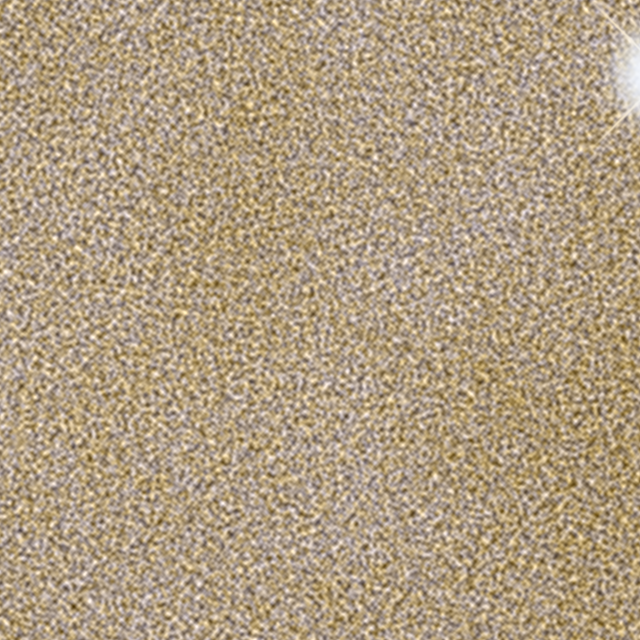
A WebGL 2 fragment shader for this texture:

```glsl
#version 300 es
precision highp float;

#define GRAIN_FREQ 112.0
#define GRAIN_STRETCH vec2(1.3, 0.8)
#define TINT_FREQ 140.0
#define PATCH_FREQ 5.0
#define GRAIN_CONTRAST 0.34
#define TINT_CONTRAST 0.58
#define PATCH_GOLD 0.28
#define PATCH_SHADE 0.07
#define SAND_COLOR vec3(0.692, 0.616, 0.502)
#define GOLD_SHIFT vec3(0.09, 0.0, -0.36)
#define GLINT_CENTER vec2(1.04, 0.883)
#define GLINT_REACH 0.19

uniform vec2 u_resolution;
out vec4 fragColor;

float hash(vec2 p) {
    return fract(sin(dot(p, vec2(12.9898, 78.233))) * 43758.5453);
}

mat2 rotation(float angle) {
    float c = cos(angle), s = sin(angle);
    return mat2(c, s, -s, c);
}

// Smooth value noise, centred on zero
float valueNoise(vec2 p) {
    vec2 cell = floor(p);
    vec2 f = fract(p);
    f = f * f * (3.0 - 2.0 * f);
    float low = mix(hash(cell), hash(cell + vec2(1.0, 0.0)), f.x);
    float high = mix(hash(cell + vec2(0.0, 1.0)), hash(cell + vec2(1.0)), f.x);
    return mix(low, high, f.y) - 0.5;
}

// Slope of a random direction, rising from one lattice corner
float cornerSlope(vec2 cell, vec2 f, vec2 corner) {
    float angle = 6.28318 * hash(cell + corner);
    return dot(vec2(cos(angle), sin(angle)), f - corner);
}

// Gradient noise: even grain size, without broad blotches
float gradientNoise(vec2 p) {
    vec2 cell = floor(p);
    vec2 f = fract(p);
    vec2 w = f * f * f * (f * (f * 6.0 - 15.0) + 10.0);
    float low = mix(cornerSlope(cell, f, vec2(0.0)), cornerSlope(cell, f, vec2(1.0, 0.0)), w.x);
    float high = mix(cornerSlope(cell, f, vec2(0.0, 1.0)), cornerSlope(cell, f, vec2(1.0)), w.x);
    return mix(low, high, w.y);
}

// Broad, cloudy variation
float patches(vec2 p) {
    float sum = 0.0;
    float weight = 0.5;
    for (int octave = 0; octave < 4; octave++) {
        sum += weight * valueNoise(p);
        p = rotation(0.6) * p * 2.1 + 17.3;
        weight *= 0.6;
    }
    return sum;
}

// Short strokes along both diagonals
float grains(vec2 p) {
    vec2 rising = rotation(0.72) * p * GRAIN_FREQ * GRAIN_STRETCH.xx;
    rising.x *= GRAIN_STRETCH.y / GRAIN_STRETCH.x;
    vec2 falling = rotation(-0.85) * p * GRAIN_FREQ * GRAIN_STRETCH.yx;
    return gradientNoise(rising + 31.7) + gradientNoise(falling + 283.1);
}

// Soft glow with crossed diagonal rays: x is the glow, y the rays
vec2 glint(vec2 p) {
    vec2 offset = p - GLINT_CENTER;
    float dist = length(offset);
    vec2 diagonal = rotation(0.785) * offset / 0.0026;
    float glow = 1.0 - smoothstep(0.03, 0.115, dist);
    float rays = exp(-diagonal.x * diagonal.x) + exp(-diagonal.y * diagonal.y);
    rays *= 1.0 - smoothstep(0.11, GLINT_REACH, dist);
    return vec2(glow, min(rays, 1.0));
}

void main() {
    vec2 uv = gl_FragCoord.xy / u_resolution;

    // Gold gathers in a middle band and at the lower right, which is darker
    float corner = smoothstep(0.45, 1.0, uv.x) * (1.0 - smoothstep(0.3, 0.8, uv.y));
    float band = exp(-pow((uv.y - 0.4) * 6.0, 2.0)) * (1.0 - corner);
    float cloud = patches(uv * PATCH_FREQ + 5.2);

    float shade = GRAIN_CONTRAST * grains(uv);
    shade -= PATCH_SHADE * cloud + 0.03 * corner;

    float gold = TINT_CONTRAST * valueNoise(rotation(1.1) * uv * TINT_FREQ + 151.3);
    gold += PATCH_GOLD * cloud + 0.09 * corner + 0.05 * band - 0.03;

    vec3 color = SAND_COLOR + shade + gold * GOLD_SHIFT;
    vec2 light = glint(uv);
    color = mix(color, vec3(1.0, 0.93, 0.8), 0.8 * light.y);
    color = mix(color, vec3(0.95, 0.97, 1.0), light.x);
    fragColor = vec4(clamp(color, 0.0, 1.0), 1.0);
}
```
